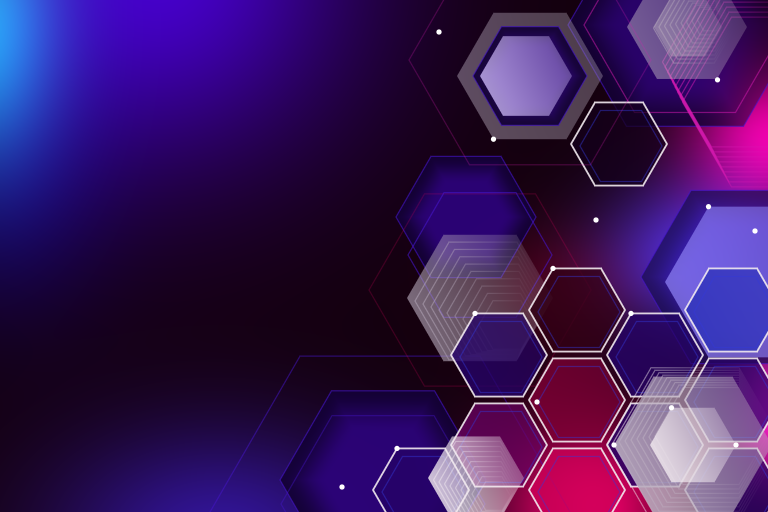
This background is drawn by a WebGL 1 fragment shader. Its source:

```glsl
precision highp float;
uniform vec2 u_resolution;

const vec3 INDIGO = vec3(0.17, 0.01, 0.47);
const vec3 VIOLET = vec3(0.27, 0.08, 0.8);
const vec3 BLUE = vec3(0.2, 0.22, 0.85);
const vec3 CRIMSON = vec3(0.85, 0, 0.36);
const vec3 MAGENTA = vec3(0.85, 0.1, 0.7);
const vec3 SILVER = vec3(0.72, 0.67, 0.74);
const vec3 WHITE = vec3(0.95, 0.92, 0.94);

// Points p hold x, y and pixel size; hexagons h hold center and radius
float hexDist(vec3 p, vec3 h) {
  vec2 q = abs(p.xy - h.xy);
  return max(q.x * 0.866 + q.y * 0.5, q.y) - h.z * 0.866;
}

float glow(vec3 p, vec2 center, vec2 spread) {
  vec2 q = (p.xy - center) / spread;
  return exp(-dot(q, q));
}

float fill(float d, float px) {
  return clamp(0.5 - d / px, 0.0, 1.0);
}

void outline(inout vec3 col, vec3 p, vec3 h, vec3 tint, float alpha, float width) {
  col = mix(col, tint, alpha * fill(abs(hexDist(p, h)) - width, p.z));
}

// Solid hexagon with shaded inner rim
void well(inout vec3 col, vec3 p, vec3 h, vec3 tint, float alpha) {
  float d = hexDist(p, h);
  vec3 shade = tint * mix(0.45, 1.0, smoothstep(0.0, h.z * 0.4, -d));
  col = mix(col, shade, alpha * fill(d, p.z));
  outline(col, p, h, VIOLET, 0.6, 0.6);
}

// Translucent hexagon, opacity changes from left to right
void glass(inout vec3 col, vec3 p, vec3 h, vec3 tint, float left, float right) {
  float t = clamp(0.5 + dot(p.xy - h.xy, vec2(0.45, 0.2)) / h.z, 0.0, 1.0);
  col = mix(col, tint, mix(left, right, t) * fill(hexDist(p, h), p.z));
}

// Nested outlines that fade to the right; drift moves center and radius
void ribs(inout vec3 col, vec3 p, vec3 h, vec3 drift, vec3 tint) {
  float fade = 1.0 - smoothstep(-h.z, h.z, p.x - h.x);
  for (int i = 1; i < 10; i++) {
    outline(col, p, h + drift * float(i), tint, 0.55 * fade, 0.6);
  }
}

void bead(inout vec3 col, vec3 p, vec2 center) {
  col = mix(col, vec3(1), fill(length(p.xy - center) - 2.6, p.z));
}

// Corners count anticlockwise from the right
void cornerBead(inout vec3 col, vec3 p, vec3 h, float corner) {
  float a = corner * 1.0472;
  bead(col, p, h.xy + h.z * vec2(cos(a), sin(a)));
}

vec3 backdrop(vec3 p) {
  vec3 col = vec3(0.075, 0, 0.045);
  col += vec3(0.2, 0, 0.75) * glow(p, vec2(160, 545), vec2(200));
  col += vec3(0, 0.65, 0.5) * glow(p, vec2(-20, 485), vec2(75, 130));
  col += vec3(0, 0, 0.28) * glow(p, vec2(0, 330), vec2(110, 140));
  col += vec3(0.12, 0.08, 0.55) * glow(p, vec2(220, -25), vec2(170, 110));
  col += vec3(0.2, 0, 0.03) * glow(p, vec2(560, 225), vec2(80, 60));
  col += vec3(0.85, 0, 0.6) * glow(p, vec2(775, 375), vec2(85, 75));
  col += vec3(0.22, 0.18, 0.8) * glow(p, vec2(700, 255), vec2(95, 75));
  col += CRIMSON * glow(p, vec2(590, 5), vec2(90, 85));
  return col + MAGENTA * glow(p, vec2(775, 95), vec2(60, 75));
}

void cell(inout vec3 col, vec3 p, vec3 h, vec3 tint) {
  glass(col, p, h, tint * 0.85, 0.85, 0.65);
  outline(col, p, h + vec3(2, -2, -7), BLUE, 0.45, 0.6);
  outline(col, p, h, WHITE, 0.9, 0.9);
}

// Staggered cells, indigo and crimson by column
void honeycomb(inout vec3 col, vec3 p) {
  for (int i = 0; i < 5; i++) {
    float odd = mod(float(i), 2.0);
    for (int j = 0; j < 3; j++) {
      float row = float(j);
      vec3 h = vec3(421.0 + 78.0 * float(i), 22.0 + 90.0 * row + 45.0 * odd, 48);
      if (h.y > 210.0 || (i == 0 && j > 0)) continue;
      float red = i == 2 ? 1.0 : i == 1 && j == 0 ? 0.4 : 0.0;
      vec3 tint = mix(INDIGO, CRIMSON * (1.1 - 0.42 * row), red);
      cell(col, p, h, i == 4 && j == 2 ? BLUE : tint);
      if (i < 4 && (i == 0 || h.y > 150.0)) cornerBead(col, p, h, 2.0);
    }
  }
}

void main() {
  // The canvas is 512 units high
  float px = 512.0 / u_resolution.y;
  vec3 p = vec3(gl_FragCoord.xy * px, px);
  vec3 col = backdrop(p);

  // Upper right cluster
  vec3 h = vec3(685, 487, 117);
  well(col, p, h, INDIGO, 0.85 - 0.5 * smoothstep(690.0, 780.0, p.x));
  outline(col, p, h - vec3(0, 0, 16), MAGENTA, 0.5, 0.6);
  ribs(col, p, vec3(758, 455, 98), vec3(2.5, -5, 0), MAGENTA);
  glass(col, p, vec3(687, 485, 60), SILVER, 0.55, 0.25);
  glass(col, p, vec3(688, 485, 34), SILVER, 0.5, 0.15);
  ribs(col, p, vec3(692, 483, 44), vec3(2, 1, -3.5), SILVER);
  cornerBead(col, p, vec3(687, 485, 61), 5.0);
  h = vec3(530, 436, 73);
  glass(col, p, h, SILVER, 0.45, 0.35);
  well(col, p, h - vec3(0, 0, 16), INDIGO, 0.95);
  glass(col, p, h - vec3(4, 0, 27), vec3(0.73, 0.65, 0.9), 0.9, 0.4);
  cornerBead(col, p, h, 4.0);
  cell(col, p, vec3(619, 368, 48), vec3(0.09, 0, 0.12));

  // Indigo wells and blue right panel
  well(col, p, vec3(466, 295, 70), INDIGO, 0.95);
  well(col, p, vec3(383, 32, 103), INDIGO, 0.95);
  well(col, p, vec3(741, 235, 100), vec3(0.2, 0.1, 0.7), 0.7);
  h = vec3(752, 230, 87);
  glass(col, p, h, vec3(0.55, 0.5, 0.95), 0.75, 0.5);
  cornerBead(col, p, h, 2.0);

  // Wide faint outlines
  outline(col, p, vec3(390, 0, 180), VIOLET, 0.5, 0.6);
  outline(col, p, vec3(383, 8, 102), VIOLET, 0.4, 0.6);
  outline(col, p, vec3(530, 452, 121), MAGENTA, 0.25, 0.6);
  outline(col, p, vec3(480, 222, 111), CRIMSON, 0.22, 0.6);
  outline(col, p, vec3(480, 257, 72), VIOLET, 0.6, 0.6);

  // Ribbed glass and honeycomb
  h = vec3(480, 214, 73);
  glass(col, p, h, SILVER, 0.65, 0.15);
  ribs(col, p, h, vec3(3, -3, -5), SILVER);
  honeycomb(col, p);

  // Pale front panels
  h = vec3(476, 34, 48);
  glass(col, p, h, WHITE, 0.85, 0.3);
  ribs(col, p, h, vec3(2, -2, -3.5), WHITE);
  h = vec3(693, 67, 79);
  ribs(col, p, h + vec3(0, 0, 13), vec3(2, 1, -4), WHITE);
  glass(col, p, h, SILVER, 0.95, 0.4);
  cornerBead(col, p, h, 3.0);
  h.z = 43.0;
  glass(col, p, h, WHITE, 0.85, 0.25);
  cornerBead(col, p, h, 2.0);
  cornerBead(col, p, h, 0.0);

  // Free beads
  bead(col, p, vec2(439, 480));
  bead(col, p, vec2(596, 292));
  bead(col, p, vec2(755, 281));
  bead(col, p, vec2(537, 110));
  bead(col, p, vec2(342, 25));
  gl_FragColor = vec4(col, 1);
}
```
